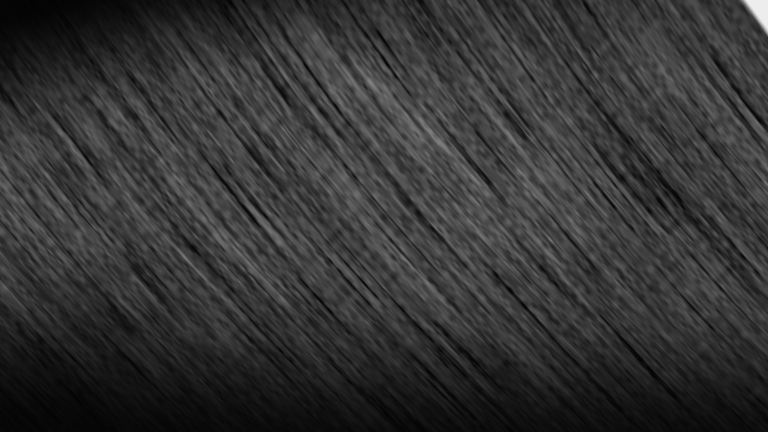
Reproduce this texture procedurally as a WebGL 2 fragment shader.

```glsl
#version 300 es
precision highp float;
// Sleek dark hair sweeping diagonally down to the right under soft light.
// Stretched value noise in strand coordinates gives locks, hairs and grain;
// a smooth light envelope fades the sheet into shadow at top left and bottom.

uniform vec2 u_resolution;
out vec4 outColor;

float hash(vec2 p) {
    return fract(sin(dot(p, vec2(127.1, 311.7))) * 43758.5453);
}

float noise(vec2 p) {
    vec2 cell = floor(p);
    vec2 f = fract(p);
    f = f * f * (3.0 - 2.0 * f);
    float low = mix(hash(cell), hash(cell + vec2(1.0, 0.0)), f.x);
    float high = mix(hash(cell + vec2(0.0, 1.0)), hash(cell + vec2(1.0, 1.0)), f.x);
    return mix(low, high, f.y);
}

// x runs across the hairs, y along them; hairs lie flatter toward the bottom
vec2 strandCoords(vec2 p) {
    float bend = 0.015 * noise(p * 2.5);
    float across = 0.74 * (p.x + 1.04 * p.y - 0.165 * p.y * p.y + bend);
    float along = 0.7 * (p.x - p.y);
    return vec2(across, along);
}

// Relative brightness of the hairs, centred near zero
float strands(vec2 s) {
    float sum = 0.0;
    // Locks through to single hairs, each octave leaning a little differently
    for (int i = 0; i < 4; i++) {
        float k = float(i);
        float lean = 0.02 * (k - 1.5);
        vec2 scale = vec2(28.0 * pow(1.85, k), 1.5 * pow(1.8, k));
        vec2 q = vec2(s.x + lean * s.y, s.y) * scale + 17.3 * k;
        sum += (noise(q) - 0.5) * (0.13 + 0.14 * k);
    }
    // Short mottled grain
    sum += 0.62 * (noise(s * vec2(185.0, 62.0) + 71.0) - 0.5);

    // Thin dark gaps and a few glossy hairs
    float gap = noise(vec2(s.x + 0.02 * s.y, s.y) * vec2(125.0, 3.2) + 31.0);
    float gloss = noise(vec2(s.x - 0.02 * s.y, s.y) * vec2(150.0, 5.0) + 53.0);
    sum -= 0.52 * smoothstep(0.66, 0.92, gap);
    sum += 0.36 * smoothstep(0.74, 0.95, gloss);
    return sum;
}

// Broad light falling on the sheet
float lightEnvelope(vec2 p) {
    float cornerShade = smoothstep(-0.17, 0.17, 0.80 + 0.34 * p.x - p.y);
    float height = p.y - 0.10 * exp(-4.0 * p.x * p.x);
    float bottomShade = 0.08 + 0.92 * smoothstep(-0.09, 0.39, height);
    float topShade = 1.0 - 0.22 * smoothstep(0.78, 1.05, p.y);
    vec2 fromSheen = (p - vec2(0.85, 0.58)) * vec2(0.8, 1.3);
    float sheen = 0.232 + 0.03 * exp(-3.0 * dot(fromSheen, fromSheen));
    float patches = 0.95 + 0.10 * noise(p * 3.5 + 9.0);
    return sheen * (0.04 + 0.96 * cornerShade) * bottomShade * topShade * patches;
}

void main() {
    vec2 p = gl_FragCoord.xy / u_resolution.y;
    float tone = lightEnvelope(p) * max(1.04 + strands(strandCoords(p)), 0.1);
    tone = 0.008 + tone;

    // Pale backdrop past the rounded edge at the top right
    float edge = dot(p - vec2(1.715, 1.0), vec2(0.8, 0.6));
    tone = mix(tone, 0.93, smoothstep(-0.006, 0.012, edge));

    outColor = vec4(vec3(clamp(tone, 0.0, 1.0)), 1.0);
}
```
